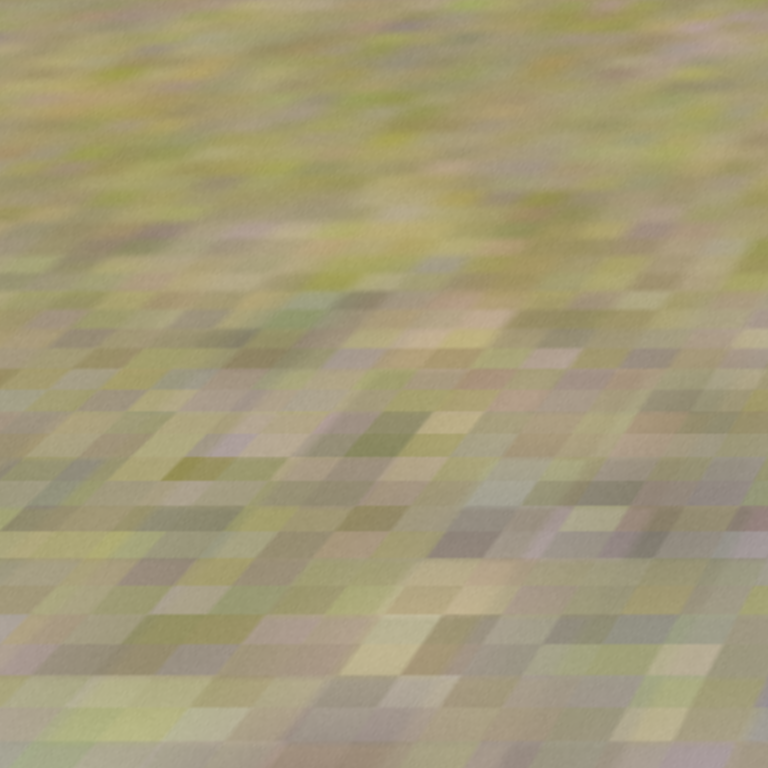
Reproduce this texture procedurally as a Shadertoy shader.

```glsl
vec3 hash3(vec2 p) {
    vec3 q = fract(vec3(p.xyx) * vec3(0.1031, 0.1030, 0.0973));
    q += dot(q, q.yxz + 33.33);
    return fract((q.xxy + q.yzz) * q.zyx);
}

// Signed random triple, mostly small with a few strong values
vec3 cellValue(vec2 cell) {
    vec3 h = 2.0 * hash3(cell + 217.0) - 1.0;
    return h * (0.4 + 0.6 * h * h);
}

// Cell noise: hard tiles at low softness, value noise at 0.5
vec3 tileNoise(vec2 p, float softness) {
    vec2 cell = floor(p);
    vec2 f = smoothstep(0.5 - softness, 0.5 + softness, p - cell);
    vec3 lower = mix(cellValue(cell), cellValue(cell + vec2(1, 0)), f.x);
    vec3 upper = mix(cellValue(cell + vec2(0, 1)), cellValue(cell + vec2(1, 1)), f.x);
    return mix(lower, upper, f.y);
}

void mainImage(out vec4 fragColor, in vec2 fragCoord) {
    vec2 uv = fragCoord / iResolution.y;

    // Receding plane with its vanishing point far up to the right
    float depth = 2.2 - uv.y;
    vec2 plane = vec2(26.0 * (uv.x - 2.0), 105.0) / depth;

    // Crisp tiles in front melt into soft streaks at the back
    float haze = smoothstep(0.42, 0.9, uv.y);
    float softness = mix(0.07, 0.5, haze);
    vec3 tiles = tileNoise(plane, softness);
    vec3 runs = tileNoise(plane * vec2(0.55, 0.5) + 40.3, min(softness * 1.3, 0.5));
    vec3 patches = tileNoise(plane * vec2(0.3, 0.22) + 91.7, 0.5);

    // Separate variation of lightness, green against mauve, and warmth
    vec3 variation = tiles * 0.85 + runs * 0.6 + patches * 0.75;
    float light = variation.x * mix(0.072, 0.045, haze);
    float green = variation.y * mix(0.8, 1.1, haze);
    float warmth = variation.z;

    vec3 greyStone = vec3(0.638, 0.605, 0.525);
    vec3 dryOlive = vec3(0.642, 0.597, 0.44);
    vec3 color = mix(greyStone, dryOlive, smoothstep(0.0, 0.95, uv.y));
    color += light * vec3(1.0, 1.0, 0.95);
    color += green * vec3(-0.008, 0.022, -0.065);
    color += warmth * vec3(0.022, 0.002, -0.03);

    // Fine slanted grain
    vec2 grainPos = vec2(uv.x - 0.6 * uv.y, uv.y + 0.3 * uv.x) * vec2(300.0, 210.0);
    color += 0.014 * tileNoise(grainPos, 0.5).x;

    fragColor = vec4(clamp(color, 0.0, 1.0), 1.0);
}
```
